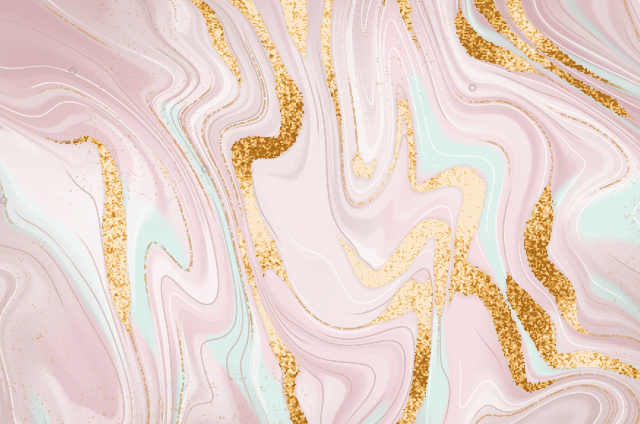
Give the GLSL for this texture, as a Shadertoy shader.

```glsl
// Pastel pink marbled paint with mint streaks and glittering gold veins.

#define SEED 2.7         // shifts the whole pattern
#define SCALE 1.7        // size of the swirls, larger is finer
#define SWIRL 0.72       // strength of each marbling shear
#define VEINS 5.0        // gold contour levels per unit of paint height
#define VEIN_WIDTH 0.030 // widest half width of a vein
#define BANDS 19.0       // fine paint layers per unit of paint height
#define GRAIN 290.0      // glitter grains per canvas height
#define PALE vec3(0.955, 0.910, 0.912)
#define DUSK vec3(0.835, 0.735, 0.735)
#define MINT vec3(0.850, 0.950, 0.930)
#define GOLD vec3(0.930, 0.720, 0.390)
#define BRONZE vec3(0.680, 0.420, 0.110)

const vec3 PINK = vec3(0.965, 0.855, 0.875);
const vec3 CREAM = vec3(0.985, 0.910, 0.800);
const vec3 TAN = vec3(0.820, 0.630, 0.440);

float hash(vec2 p) {
    return fract(sin(dot(p, vec2(127.1, 311.7))) * 43758.5453);
}

float noise(vec2 p) {
    vec2 cell = floor(p), t = fract(p);
    t = t * t * (3.0 - 2.0 * t);
    float low = mix(hash(cell), hash(cell + vec2(1, 0)), t.x);
    float high = mix(hash(cell + vec2(0, 1)), hash(cell + vec2(1, 1)), t.x);
    return mix(low, high, t.y);
}

// Alternating irregular shears, like combs drawn through paint
vec2 marble(vec2 p) {
    p *= SCALE * vec2(1.15, 0.85);
    float freq = 2.0;
    for (int i = 0; i < 4; i++) {
        float k = float(i), phase = SEED + 1.9 * k;
        p.x += SWIRL / freq * sin(freq * p.y + phase + 1.5 * noise(vec2(p.y * 1.4, k + 20.0)));
        p.y += SWIRL / freq * sin(freq * p.x + 1.7 * phase + 1.5 * noise(vec2(p.x * 1.4, k + 30.0)));
        freq *= 1.75;
    }
    return p;
}

// Paint height; its contours are the flow lines
float paintHeight(vec2 p) {
    vec2 q = marble(p);
    return 0.9 * q.x + 0.25 * q.y + 0.6 * noise(q * 2.1 + SEED);
}

// A layer of paint poured along the flow, with a crisp border
float layer(float height, float along, float freq, float offset) {
    return smoothstep(0.35, 0.65, noise(vec2(height * freq + offset, along + offset)));
}

vec3 paintColor(vec2 p, float height, float slope, float vignette) {
    vec2 q = marble(p);
    float fade = 1.0 / (1.0 + pow(slope * BANDS * 0.004, 2.0));
    float region = smoothstep(0.2, 0.6, noise(p * 2.3 + 17.0));
    float layers = 0.5 * layer(height, q.y * 1.5, BANDS, 0.0)
                 + 0.5 * layer(height, q.y * 2.0, BANDS * 2.0, 9.0);
    float bands = (layers - 0.5) * fade * mix(0.35, 1.0, region);

    // Tints, then shading
    float pink = smoothstep(0.45, 0.75, noise(q * 2.6 + 5.0) + 0.4 * bands);
    vec3 color = mix(PALE, PINK, 0.65 * pink);
    float mint = smoothstep(0.72, 0.82, noise(vec2(height * 9.0, q.y * 2.2 + 40.0)));
    color = mix(color, MINT, 0.8 * mint);
    float shade = 0.85 * vignette + 0.45 * (noise(q * 2.2 + 31.0) - 0.62)
                + 0.6 * bands - 0.25 * mint;
    color *= mix(vec3(1.0), DUSK / PALE, clamp(shade, 0.0, 1.1));
    float white = smoothstep(0.72, 0.8, noise(vec2(height * 15.0, q.y * 1.8 + 70.0)));
    color = mix(color, vec3(0.985, 0.97, 0.97), 0.7 * white * (1.0 - 0.5 * vignette));

    // Broken threads of white, grey and tan
    float level = height * VEINS * 4.0, id = floor(level);
    float dist = abs(fract(level) - 0.5) / max(slope * VEINS * 4.0, 10.0);
    float thread = smoothstep(0.0028, 0.0008, dist) * smoothstep(0.4, 0.6, noise(p * 5.0 + id * 3.3));
    vec3 ink = mix(vec3(0.80, 0.69, 0.66), vec3(0.99), step(0.55, hash(vec2(id, 4.0))));
    return mix(color, ink, 0.65 * thread * fade);
}

vec3 glitterColor(vec2 p, float grain, float vignette) {
    float light = 0.43 + 0.9 * (noise(p * 8.0 + 3.0) - 0.5)
                + 1.2 * (grain - 0.5) + 0.3 * (0.4 - vignette);
    vec3 color = mix(BRONZE, GOLD, smoothstep(0.0, 0.45, light));
    return mix(color, CREAM, smoothstep(0.35, 0.8, light));
}

void mainImage(out vec4 fragColor, in vec2 fragCoord) {
    vec2 p = fragCoord / iResolution.y;
    vec2 uv = fragCoord / iResolution.xy;
    float vignette = smoothstep(0.25, 0.72, length((uv - 0.5) * vec2(1.1, 1.0)));

    // Flow lines and their steepness
    float height = paintHeight(p);
    vec2 e = vec2(0.002, 0.0);
    float slope = length(vec2(paintHeight(p + e.xy), paintHeight(p + e.yx)) - height) / e.x;
    vec3 color = paintColor(p, height, slope, vignette);

    // Loose glitter dust
    vec2 turned = mat2(0.8, 0.6, -0.6, 0.8) * p;
    float grain = 0.55 * noise(p * GRAIN) + 0.45 * noise(turned * GRAIN * 0.6 + 8.0);
    float dust = smoothstep(0.68, 0.88, grain) * smoothstep(0.5, 0.8, noise(p * 3.2 + 55.0));
    color = mix(color, TAN, 0.5 * dust);

    // Gold veins swell, thin out and vanish along chosen contours
    float level = height * VEINS, id = floor(level);
    float steep = max(slope * VEINS, 6.0);
    float dist = abs(fract(level) - 0.5) / steep;
    float chosen = step(0.35, hash(vec2(id, SEED)));
    float swell = smoothstep(0.45, 0.85, noise(p * 3.4 + id * 7.3));
    float width = min(VEIN_WIDTH * swell, 0.36 / steep) * chosen;
    width *= 0.6 + 0.8 * noise(p * 13.0 + id);
    float soft = max(0.0015, 0.5 / iResolution.y);
    float ragged = dist + 0.010 * (grain - 0.5);
    float halo = smoothstep(width + 0.010, width, dist) * smoothstep(0.0, 0.006, width);
    color = mix(color, vec3(0.87, 0.79, 0.76), 0.5 * halo);
    float trace = smoothstep(0.4, 0.6, noise(p * 4.0 + id * 3.1));
    float hair = smoothstep(0.004, 0.001, dist) * trace * smoothstep(0.25, 0.55, grain);
    color = mix(color, TAN, 0.8 * hair);
    float gold = smoothstep(width + soft, width - soft, ragged) * smoothstep(0.0, 0.004, width);
    color = mix(color, glitterColor(p, grain, vignette), gold);

    // Tiny air bubbles
    for (int i = 0; i < 4; i++) {
        float k = float(i) + SEED;
        vec2 center = vec2(hash(vec2(k, 1.0)) * iResolution.x / iResolution.y, hash(vec2(k, 2.0)));
        float r = length(p - center);
        color = mix(color, vec3(0.7, 0.64, 0.66), 0.5 * smoothstep(0.004, 0.001, abs(r - 0.007)));
    }
    fragColor = vec4(color, 1.0);
}
```
